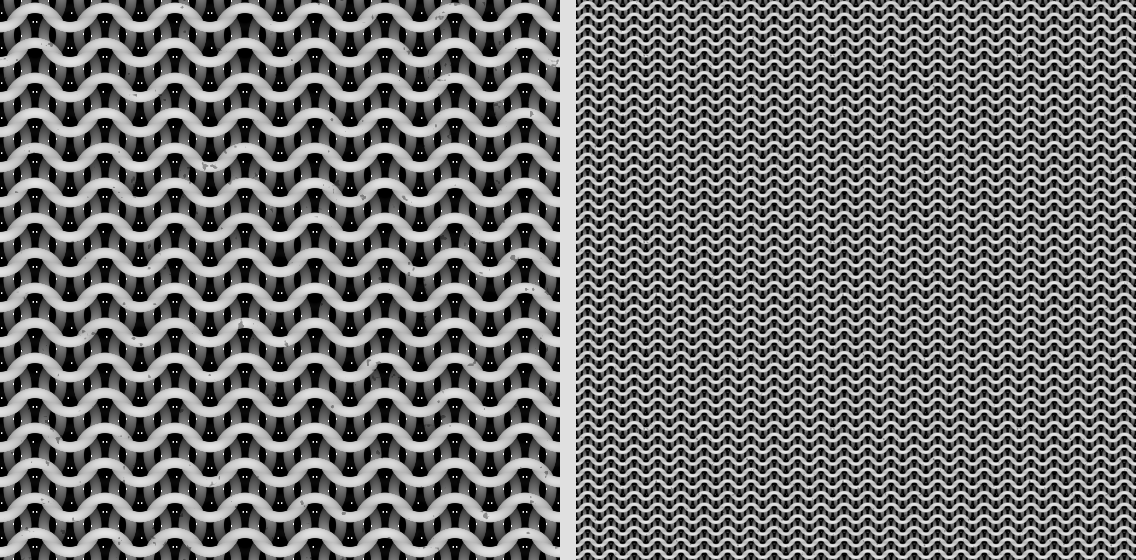
Left, the tile; right, the same tile 3 across and 3 down.
Reproduce this texture procedurally as a three.js fragment shader.

```glsl
// Chain mail of interlinked wire rings, shaded by depth: near wire is pale, far wire is dark.
// Ring columns tilt alternately up and down, so their near arcs join into wavy rows.
// Tiny glints sit on inner ring edges, and wrapping noise scatters dull worn flecks.
#define PAIRS 8.0                        // pairs of ring columns across
#define RING_RADII vec2(0.375, 0.388)    // in widths of a column pair
#define WIRE_RADIUS 0.076
#define EDGE 0.007                       // softness of the wire outline
#define NEAR_GREY 0.87
#define FAR_GREY 0.035
#define ROUNDING 0.20                    // darkening toward the wire edges
#define GLINT_SIZE vec2(0.009, 0.010)
#define GLINT_CHANCE 0.8
#define WEAR 0.36

varying vec2 vUv;

float hash(vec2 p) {
  vec3 q = fract(vec3(p.xyx) * 0.1031);
  q += dot(q, q.yzx + 33.33);
  return fract((q.x + q.y) * q.z);
}

// Value noise that repeats after a whole number of cells
float tileNoise(vec2 uv, float cells) {
  vec2 p = uv * cells;
  vec2 i = floor(p);
  vec2 f = fract(p);
  f = f * f * (3.0 - 2.0 * f);
  vec2 a = mod(i, cells);
  vec2 b = mod(i + 1.0, cells);
  return mix(mix(hash(a), hash(vec2(b.x, a.y)), f.x),
             mix(hash(vec2(a.x, b.y)), hash(b), f.x), f.y);
}

// Grey of one ring; side is 1 when its top is near, -1 when its bottom is near
float ringGrey(vec2 p, float side) {
  vec2 e = p / RING_RADII;
  float r = max(length(e), 0.001);
  float across = abs(r - 1.0) * length(RING_RADII * e / r);
  float nearness = 0.5 + 0.5 * side * e.y / r;
  float s = min(across / WIRE_RADIUS, 1.0);
  float grey = mix(FAR_GREY, NEAR_GREY, nearness);
  grey -= ROUNDING * (1.0 - sqrt(1.0 - s * s)) * (0.35 + 0.65 * nearness);
  float cover = 1.0 - smoothstep(WIRE_RADIUS - EDGE, WIRE_RADIUS + EDGE, across);
  return max(grey, 0.0) * cover;
}

float spot(vec2 p, vec2 size) {
  vec2 d = abs(p) - size;
  return 1.0 - smoothstep(-0.003, 0.005, max(d.x, d.y));
}

// Glints at both sides and a pair at the far end of the inner edge
float ringGlints(vec2 p, float side, vec2 id) {
  vec2 inner = RING_RADII - WIRE_RADIUS;
  vec2 m = vec2(abs(p.x), p.y * side);
  float sides = spot(m - vec2(inner.x + 0.01, 0.012), GLINT_SIZE * vec2(0.8, 1.4));
  float ends = spot(m - vec2(0.025, -inner.y), GLINT_SIZE);
  float seed = hash(id + 31.0 + 17.0 * step(0.0, p.x));
  return max(sides, ends) * step(seed, GLINT_CHANCE);
}

// Sparse ragged flecks, gathered in patches
float wornFlecks(vec2 uv) {
  float patches = tileNoise(uv, 37.0);
  float ragged = 0.6 * tileNoise(uv + 0.37, 110.0) + 0.4 * tileNoise(uv, 230.0);
  return smoothstep(1.19, 1.29, 0.65 * patches + 0.9 * ragged);
}

void main() {
  vec2 p = vUv * PAIRS;
  vec2 cell = floor(p * 2.0);
  float grey = 0.0;
  float glint = 0.0;

  // The four rings that can reach this point; the nearest is the palest
  for (int j = 0; j < 2; j++) {
    for (int i = 0; i < 2; i++) {
      vec2 ring = cell + vec2(float(i), float(j));
      vec2 id = mod(ring, PAIRS * 2.0);
      float side = mod(id.x, 2.0) * 2.0 - 1.0;
      vec2 d = p - ring * 0.5;
      float tone = 0.98 + 0.04 * hash(id + 5.0);
      grey = max(grey, ringGrey(d, side) * tone);
      glint = max(glint, ringGlints(d, side, id));
    }
  }

  // Wear and faint mottling on the metal
  grey *= 1.0 - WEAR * wornFlecks(vUv);
  grey *= 0.98 + 0.04 * tileNoise(vUv, 64.0);

  // Glints show only beside dark gaps
  grey = mix(grey, 1.0, glint * (1.0 - smoothstep(0.45, 0.6, grey)));
  gl_FragColor = vec4(vec3(grey), 1.0);
}
```
